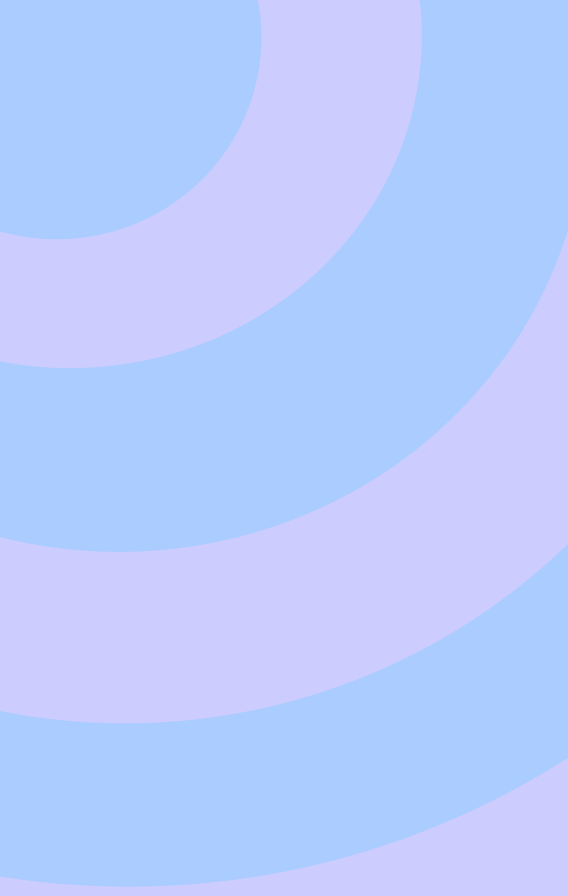
Write a Shadertoy shader that draws this background.

```glsl
// Broad pastel rings spreading from the upper left corner.
// Nested, slightly off-centre ellipses are painted from the largest inward,
// alternating two flat colours with antialiased edges.

#define SKY_BLUE vec3(0.6667, 0.8, 1.0)
#define LAVENDER vec3(0.8, 0.8, 1.0)
#define RING_COUNT 5

// Each ring: centre x, y and radius x, y in canvas heights.
const vec4 RINGS[RING_COUNT] = vec4[RING_COUNT](
    vec4(0.1432, 0.9193, 0.9089, 0.9089),
    vec4(0.1393, 0.9036, 0.7109, 0.7109),
    vec4(0.1328, 0.8867, 0.5228, 0.5026),
    vec4(0.0781, 0.9603, 0.3926, 0.3711),
    vec4(0.0632, 0.9583, 0.2285, 0.2253)
);

// Approximate signed distance to a nearly round ellipse.
float ellipseDistance(vec2 p, vec2 radius) {
    return (length(p / radius) - 1.0) * min(radius.x, radius.y);
}

void mainImage(out vec4 fragColor, in vec2 fragCoord) {
    vec2 uv = fragCoord / iResolution.y;
    float pixel = 1.0 / iResolution.y;

    // Paint the rings from the outside in.
    vec3 color = LAVENDER;
    for (int i = 0; i < RING_COUNT; i++) {
        float d = ellipseDistance(uv - RINGS[i].xy, RINGS[i].zw);
        float coverage = clamp(0.5 - d / pixel, 0.0, 1.0);
        vec3 ringColor = i % 2 == 0 ? SKY_BLUE : LAVENDER;
        color = mix(color, ringColor, coverage);
    }

    fragColor = vec4(color, 1.0);
}
```
